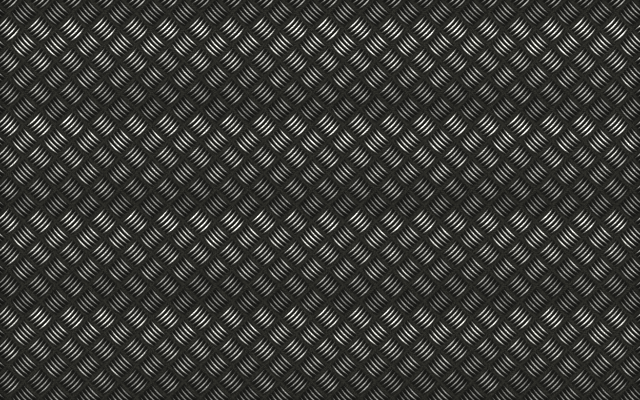
This texture is drawn by a WebGL 2 fragment shader. Its source:

```glsl
#version 300 es
precision highp float;
// Dark steel tread plate: woven diamonds of five slim, curved, glinting ridges.

uniform vec2 u_resolution;
out vec4 outColor;

// Lengths are in canvas heights; ridge sizes are in diamond sides.
const float ASPECT = 1.6;
const float REPEATS_ACROSS = 20.0;
const vec2 CELL = vec2(ASPECT / REPEATS_ACROSS, 0.0802);
const vec2 ORIGIN = vec2(0.020, 0.446);
const float ROWS_PER_FADE = 6.0;   // half rows in one bright-to-dim band
const float DIM_ROW = 0.60;
const float RIDGE_STEP = 0.178;
const float RIDGE_HALF_LENGTH = 0.50;
const float RIDGE_HALF_WIDTH = 0.056;
const float GLINT_HALF_WIDTH = 0.031;
const float BOW = 0.26;
const float GRAIN_SCALE = 420.0;
const vec3 STEEL = vec3(0.176, 0.176, 0.158);
const vec3 SHADOW = vec3(0.080, 0.080, 0.073);
const vec3 RIDGE = vec3(0.29, 0.29, 0.27);
const vec3 GLINT = vec3(0.98, 0.98, 0.95);

float hash(vec2 p) {
  return fract(sin(dot(p, vec2(127.1, 311.7))) * 43758.5453);
}

float noise(vec2 p) {
  vec2 i = floor(p), f = fract(p);
  f = f * f * (3.0 - 2.0 * f);
  return mix(mix(hash(i), hash(i + vec2(1, 0)), f.x),
             mix(hash(i + vec2(0, 1)), hash(i + vec2(1, 1)), f.x), f.y);
}

// Coverage of a band of the given half width, with soft edges.
float band(float dist, float halfWidth, float soft) {
  return (1.0 - smoothstep(-soft, soft, abs(dist) - halfWidth))
       * smoothstep(0.0, soft, halfWidth);
}

void main() {
  vec2 uv = gl_FragCoord.xy / u_resolution;
  vec2 p = uv * vec2(ASPECT, 1.0);

  // Diagonal lattice: x runs up-right, y runs down-right
  vec2 q = (p - ORIGIN) / CELL;
  vec2 diagonal = vec2(q.x + q.y, q.x - q.y);
  vec2 cell = floor(diagonal + 0.5);
  vec2 local = diagonal - cell;
  float soft = 1.0 / (u_resolution.y * CELL.y);

  // Alternate rows turn a quarter; across always points downwards
  bool rising = mod(cell.x + cell.y, 2.0) < 0.5;
  float along = rising ? local.x : local.y;
  float across = rising ? local.y : -local.x;

  // Five bowed ridges with tapered ends
  float v = across - BOW * (0.09 - along * along);
  float index = clamp(floor(v / RIDGE_STEP + 0.5), -2.0, 2.0);
  float dist = v - index * RIDGE_STEP;
  float reach = along / (RIDGE_HALF_LENGTH - 0.02 * abs(index));
  float taper = max(1.0 - reach * reach, 0.0);
  float body = band(dist, RIDGE_HALF_WIDTH * sqrt(taper), soft);
  float glint = band(dist + 0.012, GLINT_HALF_WIDTH * taper, soft);

  // Brightness steps down through each band of rows
  float row = mod(cell.y - cell.x, ROWS_PER_FADE);
  float light = mix(1.0, DIM_ROW, row / (ROWS_PER_FADE - 1.0));
  light *= mix(0.95, 1.05, uv.y);
  light *= 0.82 + 0.32 * hash(cell + index * 7.3);

  // Plate, grooves, ridges and highlights
  float grain = noise(p * GRAIN_SCALE) - 0.5;
  float inBlock = 1.0 - smoothstep(0.38, 0.49, max(abs(v), abs(along)));
  vec3 color = mix(STEEL, SHADOW, 0.85 * inBlock);
  color = mix(color, RIDGE * light, 0.65 * body);
  color = mix(color, GLINT * light, glint * (0.30 + 0.70 * taper));
  color *= 1.0 + 0.36 * grain;

  // Slightly darker border
  vec2 edge = min(uv, 1.0 - uv) * vec2(ASPECT, 1.0);
  color *= mix(0.85, 1.0, smoothstep(0.0, 0.02, min(edge.x, edge.y + 0.01)));
  outColor = vec4(color, 1.0);
}
```
